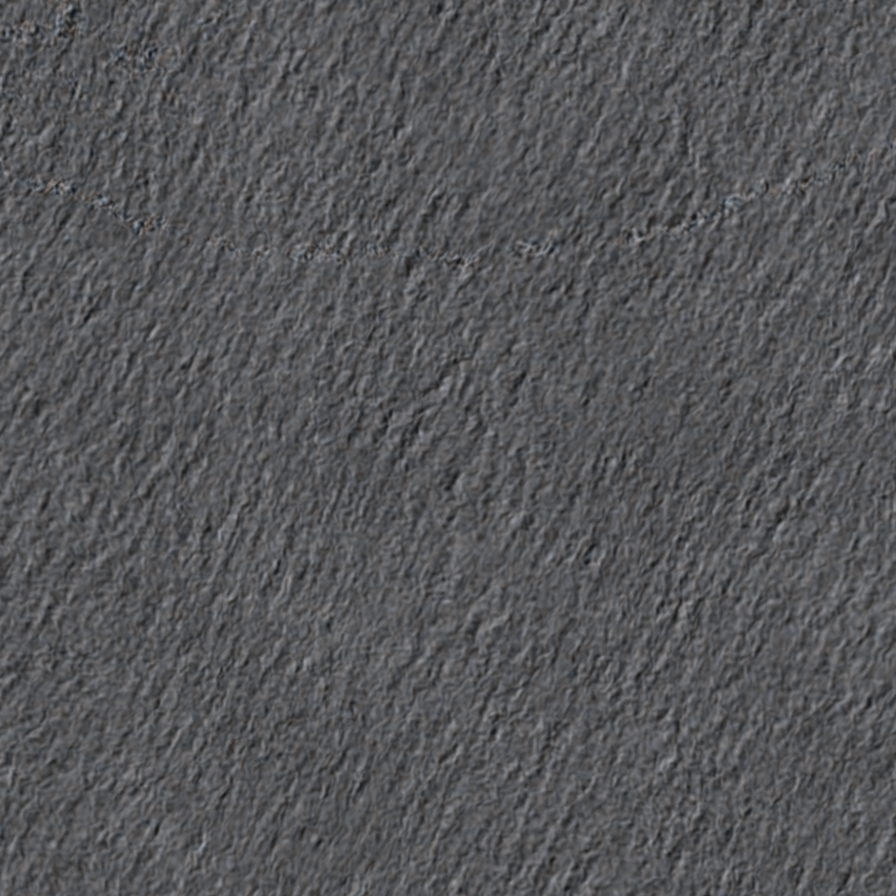
Give the GLSL for this texture, as a WebGL 2 fragment shader.

```glsl
#version 300 es
precision highp float;

uniform vec2 u_resolution;
out vec4 fragColor;

// Random unit gradient for a lattice cell
vec2 cellGradient(vec2 cell) {
  uvec2 k = uvec2(ivec2(cell));
  uint h = k.x * 1597334677u ^ k.y * 3812015801u;
  h = (h ^ (h >> 15)) * 2246822519u;
  h = (h ^ (h >> 13)) * 3266489917u;
  float angle = float((h ^ (h >> 16)) & 65535u) / 65536.0 * 6.28319;
  return vec2(cos(angle), sin(angle));
}

float gradientNoise(vec2 p) {
  vec2 cell = floor(p), f = p - cell;
  vec2 w = f * f * f * (f * (f * 6.0 - 15.0) + 10.0);
  vec2 e = vec2(1.0, 0.0);
  float a = dot(cellGradient(cell), f);
  float b = dot(cellGradient(cell + e), f - e);
  float c = dot(cellGradient(cell + e.yx), f - e.yx);
  float d = dot(cellGradient(cell + 1.0), f - 1.0);
  return mix(mix(a, b, w.x), mix(c, d, w.x), w.y);
}

// Coordinates across (x) and along (y) the slanted ripples
vec2 rippleFrame(vec2 p) {
  vec2 along = vec2(cos(1.12), sin(1.12));
  vec2 bend = vec2(gradientNoise(p * 3.0 + 7.0), gradientNoise(p * 3.0 + 31.0));
  vec2 q = p + bend * 0.025;
  q += 0.003 * vec2(gradientNoise(p * 60.0), gradientNoise(p * 60.0 + 90.0));
  return vec2(dot(q, vec2(along.y, -along.x)), dot(q, along));
}

// Height of the ripples and the rounder grain on them
float surfaceHeight(vec2 q) {
  float height = 0.19 * gradientNoise(q * vec2(66.0, 24.0));
  height += 0.13 * gradientNoise(q * vec2(120.0, 62.0) + 17.0);
  return height + 0.085 * gradientNoise(q * vec2(200.0, 150.0) + 41.0);
}

// Broken, rough seam sagging across the upper part
float seamMask(vec2 p) {
  float height = 0.715 + 0.45 * (p.x - 0.47) * (p.x - 0.47);
  height += 0.018 * gradientNoise(vec2(p.x * 13.0, 4.5));
  height += 0.012 * gradientNoise(vec2(p.x * 45.0, 9.5));
  float band = 1.0 - smoothstep(0.002, 0.016, abs(p.y - height));
  return band * smoothstep(-0.45, 0.25, gradientNoise(p * 21.0 + 23.0));
}

// Coarse patch fading away from the upper left corner
float cornerMask(vec2 p) {
  float reach = length((p - vec2(0.0, 0.98)) * vec2(1.0, 2.4));
  float fade = 1.0 - smoothstep(0.06, 0.42, reach);
  return fade * smoothstep(-0.3, 0.4, gradientNoise(p * 22.0 + 61.0));
}

void main() {
  vec2 p = gl_FragCoord.xy / min(u_resolution.x, u_resolution.y);
  vec2 q = rippleFrame(p);

  // Side light: each crest is bright on one flank and dark on the other
  float strength = 0.95 + 0.35 * gradientNoise(p * 6.0 + 53.0);
  strength += 0.8 * gradientNoise(q * vec2(32.0, 20.0) + 71.0);
  float slope = surfaceHeight(q + vec2(0.0045, -0.001)) - surfaceHeight(q);
  float tone = 0.338 + strength * slope;

  // Slanted grit, patchy shade and a slow drift of brightness
  tone += 0.115 * gradientNoise(q * vec2(185.0, 125.0) + 5.0);
  tone += 0.045 * gradientNoise(q * vec2(45.0, 20.0) + 19.0);
  tone += 0.036 * gradientNoise(p * 5.0 + 11.0);

  // Bright and dark crumbs on the rough parts
  float rough = max(seamMask(p), cornerMask(p));
  float crumbs = gradientNoise(q * vec2(205.0, 165.0) + 77.0);
  tone += rough * (0.025 + 0.36 * crumbs);
  tone = clamp(tone, 0.1, 0.72);

  // Cool grey with faint warm and blue flecks
  vec3 color = tone * vec3(0.995, 1.0, 1.028);
  float fleck = gradientNoise(q * vec2(100.0, 60.0) + 131.0);
  color += vec3(1.0, 0.0, -0.8) * fleck * (0.025 + 0.035 * rough);
  fragColor = vec4(color, 1.0);
}
```
